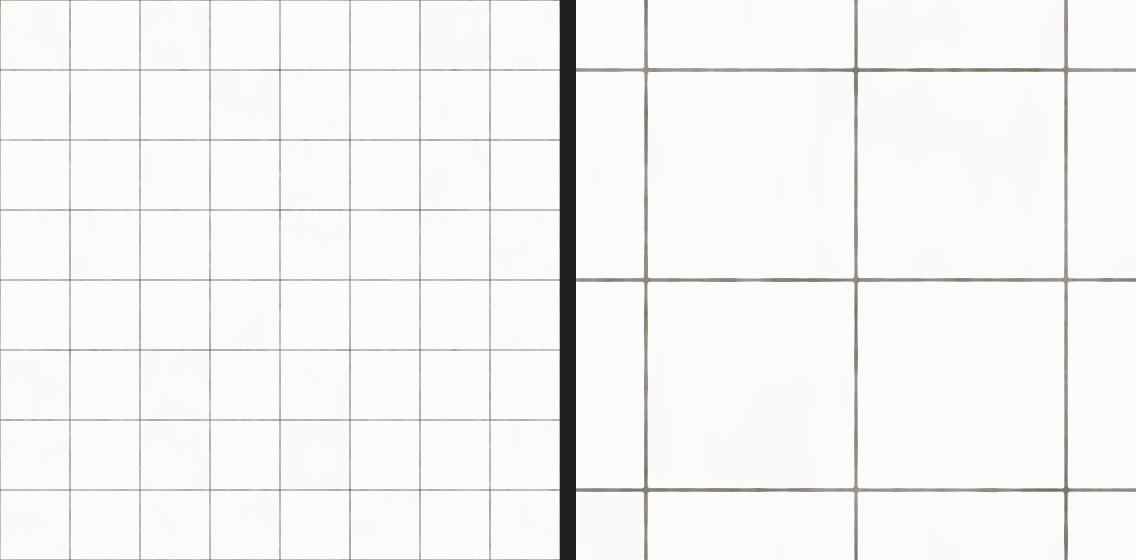
Left: the whole. Right: its middle third, enlarged.
This texture is drawn by a three.js fragment shader. Its source:

```glsl
#define TILES 8.0
#define JOINT_WIDTH 0.0164
#define CORNER_RADIUS 0.012
#define EDGE_WOBBLE 0.0035
#define SIZE_JITTER 0.0012
#define TONE_JITTER 0.006
#define CLOUD_AMOUNT 0.009
#define GLAZE vec3(0.984, 0.984, 0.983)
#define GROUT_LIGHT vec3(0.62, 0.595, 0.57)
#define GROUT_DARK vec3(0.46, 0.44, 0.39)

varying vec2 vUv;

vec2 hash2(vec2 p) {
  vec2 q = vec2(dot(p, vec2(127.1, 311.7)), dot(p, vec2(269.5, 183.3)));
  return fract(sin(q) * 43758.55);
}

// Gradient at a lattice point, wrapped to the period
float cornerSlope(vec2 cell, vec2 offset, vec2 f, vec2 period) {
  vec2 gradient = hash2(mod(cell + offset, period)) * 2.0 - 1.0;
  return dot(gradient, f - offset);
}

// Gradient noise over the canvas; period is a whole number of cells
float noise(vec2 uv, vec2 period) {
  vec2 p = uv * period;
  vec2 cell = floor(p);
  vec2 f = p - cell;
  vec2 u = f * f * f * (f * (f * 6.0 - 15.0) + 10.0);
  float low = mix(cornerSlope(cell, vec2(0.0, 0.0), f, period),
                  cornerSlope(cell, vec2(1.0, 0.0), f, period), u.x);
  float high = mix(cornerSlope(cell, vec2(0.0, 1.0), f, period),
                   cornerSlope(cell, vec2(1.0, 1.0), f, period), u.x);
  return mix(low, high, u.y);
}

float roundedBox(vec2 p, vec2 halfSize, float radius) {
  vec2 q = abs(p) - halfSize + radius;
  return length(max(q, 0.0)) + min(max(q.x, q.y), 0.0) - radius;
}

void main() {
  vec2 grid = vUv * TILES;
  vec2 local = fract(grid) - 0.5;
  vec2 cell = mod(floor(grid), TILES);
  vec2 random = hash2(cell + 17.0);
  float pixel = max(fwidth(grid.x), fwidth(grid.y));

  // Tile outline with a slightly uneven edge
  vec2 halfSize = vec2(0.5 - 0.5 * JOINT_WIDTH) + (random - 0.5) * SIZE_JITTER;
  float wobble = noise(vUv, vec2(56.0)) + 0.5 * noise(vUv, vec2(144.0));
  float edge = roundedBox(local, halfSize, CORNER_RADIUS) + wobble * EDGE_WOBBLE;
  float tileMask = clamp(0.5 - edge / pixel, 0.0, 1.0);

  // Glaze: a tone per tile, soft clouds and faint upright streaks
  float cloud = noise(vUv + random.x, vec2(16.0)) * 0.6
              + noise(vUv + random.y, vec2(48.0, 12.0)) * 0.4;
  vec3 glaze = GLAZE + (random.y - 0.5) * TONE_JITTER + cloud * CLOUD_AMOUNT;

  // Grout: stained patches and fine grain
  float stain = noise(vUv, vec2(20.0)) + 0.6 * noise(vUv, vec2(72.0));
  float grain = noise(vUv, vec2(320.0));
  vec3 grout = mix(GROUT_LIGHT, GROUT_DARK, smoothstep(-0.5, 0.7, stain));
  grout += grain * 0.06;

  gl_FragColor = vec4(mix(grout, glaze, tileMask), 1.0);
}
```
